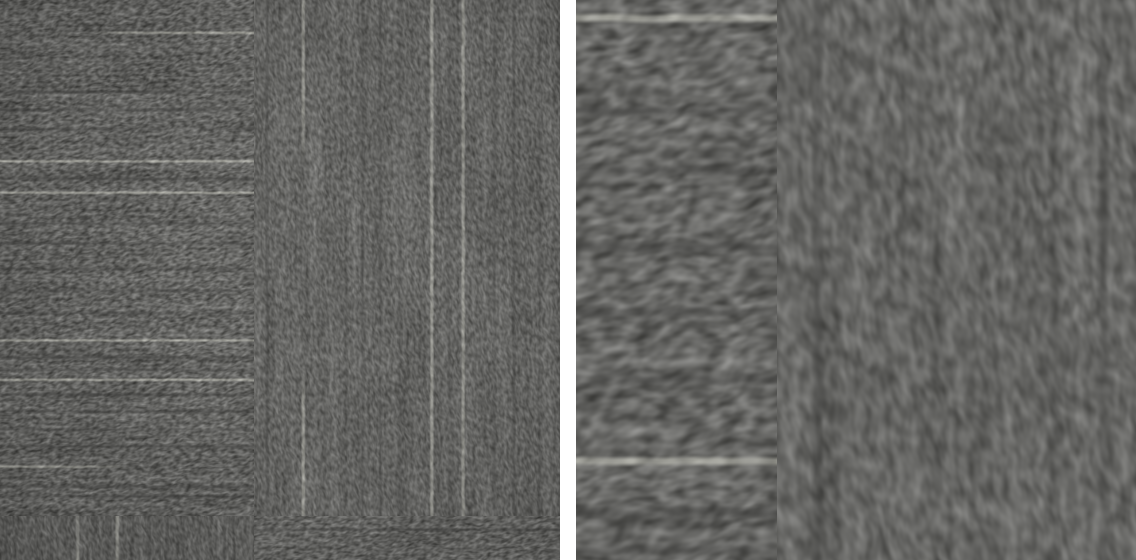
Left: the whole. Right: its middle third, enlarged.
Give the GLSL for this texture, as a Shadertoy shader.

```glsl
// Grey carpet tiles laid quarter-turned, with dark grooves and worn pale pinstripes.

const float TAU = 6.2831853;
const float TILE_SIZE = 0.952;
const vec2 TILE_CORNER = vec2(0.453, 0.078);

const vec3 PILE_COLOUR = vec3(0.383, 0.383, 0.374);
const vec3 GROOVE_COLOUR = vec3(0.285, 0.285, 0.278);
const vec3 STRIPE_COLOUR = vec3(0.66, 0.66, 0.63);

// Positions across one tile, and how easily each stripe wears away along it
const int GROOVES = 18;
const float GROOVE_POS[GROOVES] = float[](0.025, 0.204, 0.238, 0.274, 0.367,
    0.451, 0.488, 0.536, 0.577, 0.619, 0.702, 0.725, 0.772, 0.803, 0.837,
    0.869, 0.945, 0.963);
const int STRIPES = 6;
const float STRIPE_POS[STRIPES] = float[](0.093, 0.334, 0.393, 0.670, 0.744, 0.907);
const float STRIPE_WEAR[STRIPES] = float[](-0.2, -1.5, -1.6, -1.3, -1.4, 0.45);

vec2 gradientAt(vec2 cell) {
    vec3 h = fract(cell.xyx * vec3(0.1031, 0.1030, 0.0973));
    h += dot(h, h.yzx + 33.33);
    float angle = TAU * fract((h.x + h.y) * h.z);
    return vec2(cos(angle), sin(angle));
}

float gradientNoise(vec2 p) {
    vec2 cell = floor(p), f = fract(p);
    vec2 w = f * f * f * (f * (f * 6.0 - 15.0) + 10.0);
    vec2 e = vec2(1.0, 0.0);
    float a = dot(gradientAt(cell), f);
    float b = dot(gradientAt(cell + e), f - e);
    float c = dot(gradientAt(cell + e.yx), f - e.yx);
    float d = dot(gradientAt(cell + e.xx), f - e.xx);
    return mix(mix(a, b, w.x), mix(c, d, w.x), w.y);
}

// Soft line of a given half width at distance d
float softLine(float d, float halfWidth, float blur) {
    return 1.0 - smoothstep(halfWidth - blur, halfWidth + blur, abs(d));
}

// Slanted tufts, ribs, streaks and mottling; p = (along, across)
float pileRelief(vec2 p, vec2 seed, float contrast) {
    vec2 warp = 0.004 * vec2(gradientNoise(p * 30.0 + seed), gradientNoise(p * 30.0 - seed));
    vec2 q = p + warp;
    q = vec2(q.x * 88.0 + q.y * 45.0, q.y * 145.0) + seed;
    float tufts = 0.165 * gradientNoise(q) + 0.085 * gradientNoise(q * 1.7 + 31.7);
    float ribs = 0.008 * cos(TAU * 100.0 * p.y + 2.5 * gradientNoise(p * 20.0 + seed));
    float streaks = 0.055 * gradientNoise(vec2(p.x * 3.0, p.y * 55.0) + seed);
    float mottle = 0.035 * gradientNoise(p * vec2(14.0, 26.0) + seed);
    return contrast * (tufts + ribs) + streaks + mottle;
}

// Coverage of the dark grooves; t = (along, across) within the tile
float grooveMask(vec2 t, vec2 seed, float blur) {
    float mask = 0.0;
    for (int i = 0; i < GROOVES; i++) {
        vec2 n = vec2(t.x * 6.0, float(i) * 3.7) + seed;
        float d = (t.y - GROOVE_POS[i]) * TILE_SIZE + 0.001 * gradientNoise(n * vec2(8.0, 1.0));
        float fade = gradientNoise(n) + 0.5 * gradientNoise(n * vec2(4.0, 1.0) + 9.1);
        float depth = clamp(0.72 + 0.8 * fade, 0.15, 1.0);
        mask = max(mask, depth * softLine(d, 0.0025, 0.0020 + blur));
    }
    return mask;
}

// Coverage of the pale stripes, broken by wear
float stripeMask(vec2 t, vec2 seed, float halfWidth, float blur) {
    float mask = 0.0;
    for (int i = 0; i < STRIPES; i++) {
        vec2 n = vec2(t.x * 7.0, float(i) * 5.3 + 0.4) + seed;
        float wobble = 0.0012 * gradientNoise(n * vec2(6.0, 1.0));
        float d = (t.y - STRIPE_POS[i]) * TILE_SIZE + wobble;
        float phase = 0.5 * float(i & 1);
        float cover = cos(TAU * (t.x - phase)) + 0.6 * gradientNoise(n);
        float kept = smoothstep(STRIPE_WEAR[i] - 0.35, STRIPE_WEAR[i] + 0.35, cover);
        float fray = 0.85 + 0.5 * gradientNoise(n * vec2(11.0, 1.0) + 8.3);
        mask = max(mask, kept * fray * softLine(d, halfWidth, 0.0014 + blur));
    }
    return clamp(mask, 0.0, 1.0);
}

void mainImage(out vec4 fragColor, in vec2 fragCoord) {
    vec2 uv = fragCoord / iResolution.xy;
    float blur = 0.5 / iResolution.y;

    // Tile grid, alternating stripe direction like a chequerboard
    vec2 grid = (uv - TILE_CORNER) / TILE_SIZE;
    vec2 id = floor(grid);
    vec2 local = grid - id;
    bool upright = mod(id.x + id.y, 2.0) < 0.5;
    vec2 t = upright ? local.yx : vec2(local.x, 1.0 - local.y);
    vec2 seed = id * 17.3 + 40.6;

    // Pile
    float relief = pileRelief(t * TILE_SIZE, seed, upright ? 0.85 : 1.15);
    vec3 colour = PILE_COLOUR + relief;

    // Grooves and stripes
    float groove = grooveMask(t, seed, blur) * (upright ? 0.55 : 0.85);
    colour = mix(colour, GROOVE_COLOUR + 0.4 * relief, groove);
    float stripe = stripeMask(t, seed, upright ? 0.0028 : 0.0021, blur);
    colour = mix(colour, STRIPE_COLOUR + 0.7 * relief, stripe * (upright ? 0.7 : 0.9));

    // Seams between tiles
    vec2 edge = min(local, 1.0 - local) * TILE_SIZE;
    colour -= 0.015 * softLine(min(edge.x, edge.y), 0.003, 0.003 + blur);

    // Uneven light: brighter towards the middle
    vec2 fromCentre = uv - vec2(0.58, 0.55);
    colour *= 1.055 - 0.32 * dot(fromCentre, fromCentre) + 0.06 * gradientNoise(uv * 5.0);

    fragColor = vec4(clamp(colour, 0.0, 1.0), 1.0);
}
```
